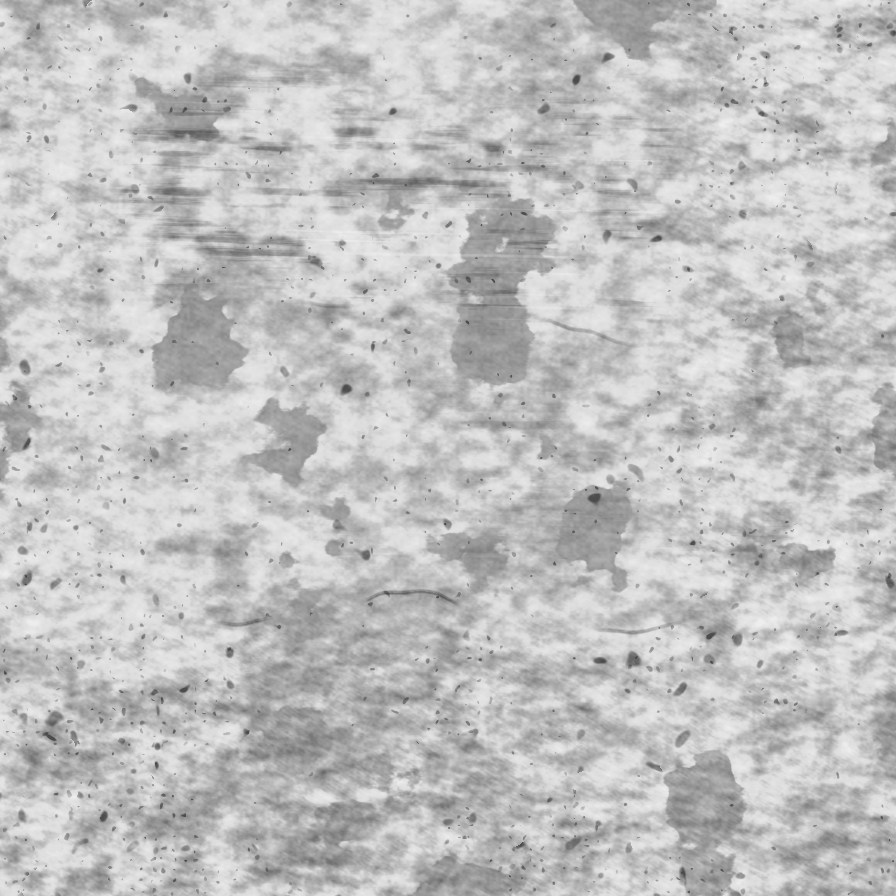
Reproduce this texture procedurally as a WebGL 1 fragment shader.

```glsl
precision highp float;
uniform vec2 u_resolution;

float hash(vec2 p) {
  return fract(sin(dot(p, vec2(127.1, 311.7))) * 43758.5453);
}

float noise(vec2 p) {
  vec2 cell = floor(p), f = fract(p);
  f = f * f * (3.0 - 2.0 * f);
  return mix(mix(hash(cell), hash(cell + vec2(1.0, 0.0)), f.x),
             mix(hash(cell + vec2(0.0, 1.0)), hash(cell + 1.0), f.x), f.y);
}

float fbm(vec2 p) {
  float sum = 0.0, amplitude = 0.53;
  for (int i = 0; i < 4; i++) {
    sum += amplitude * noise(p);
    p = p * 2.03 + 17.3;
    amplitude *= 0.5;
  }
  return sum;
}

float band(float low, float high, float soft, float x) {
  return smoothstep(low - soft, low + soft, x) * (1.0 - smoothstep(high - soft, high + soft, x));
}

// One ragged hole per cell, present with the given chance
float pits(vec2 p, float scale, float chance) {
  p = p * scale + 0.5 * (vec2(noise(p * scale * 1.7), noise(p * scale * 1.7 + 31.0)) - 0.5);
  vec2 cell = floor(p);
  vec2 centre = 0.3 + 0.4 * vec2(hash(cell + 3.1), hash(cell + 7.7));
  float radius = mix(0.08, 0.25, pow(hash(cell + 5.3), 2.0));
  float hole = 1.0 - smoothstep(radius * 0.6, radius + 0.07, length(fract(p) - centre));
  return hole * step(hash(cell + 11.9), chance) * mix(0.5, 1.0, hash(cell + 2.2));
}

// Height of the trowelled surface, drawn out along a falling diagonal
float surface(vec2 p) {
  return fbm(vec2(p.x * 0.88 - p.y * 0.47, p.x * 0.47 + p.y * 0.88) * vec2(38.0, 62.0));
}

void main() {
  vec2 p = gl_FragCoord.xy / u_resolution;
  float broad = fbm(p * vec2(3.0, 5.0) + 4.0);
  float blotch = fbm(p * vec2(20.0, 28.0) + 9.0);
  float fine = fbm(p * vec2(52.0, 72.0));

  // Zones of the wall, with wandering borders
  vec2 q = p + 0.12 * (vec2(broad, fbm(p * 7.0 + 2.0)) - 0.5);
  float lower = 1.0 - smoothstep(0.2, 0.34, q.y);
  float top = smoothstep(0.9, 0.97, q.y);
  float right = smoothstep(0.73, 0.79, q.x);
  float left = 1.0 - smoothstep(0.07, 0.14, q.x);
  float scraped = band(0.66, 0.9, 0.04, q.y) * band(0.11, 0.75, 0.03, q.x);
  float rough = max(lower, max(right, 0.5 * left));

  // Stained plaster
  float stain = 0.6 * blotch + 0.4 * broad + 0.07 * lower + 0.07 * top + 0.03 * left - 0.02 * right;
  float tone = 0.865 - 0.15 * smoothstep(0.43, 0.62, stain);
  tone -= 0.38 * (fine - 0.48) + 0.025 * lower;

  // Bare patches where the skim coat has come away
  vec2 away = p - vec2(0.67, 0.57);
  float bare = fbm(p * vec2(9.0, 8.0) + 23.0) + 0.17 * exp(-28.0 * dot(away, away));
  bare += 0.12 * (fine - 0.5);
  tone = mix(tone, 0.57 + 0.2 * (fine - 0.5), 0.8 * smoothstep(0.64, 0.67, bare));

  // Nearly level scrape marks, dark and light
  float tilt = p.y + 0.03 * p.x + 0.006 * noise(p * 5.0);
  float marks = fbm(vec2(p.x * 9.0, tilt * 130.0));
  float scratch = noise(vec2(p.x * 5.0 + 40.0, tilt * 210.0));
  float scrapeAmount = scraped + 0.3 * band(0.35, 0.6, 0.06, q.y) * smoothstep(0.45, 0.6, broad);
  tone -= scrapeAmount * 0.2 * smoothstep(0.46, 0.72, marks) * smoothstep(0.3, 0.6, blotch);
  tone += scrapeAmount * 0.08 * smoothstep(0.78, 0.95, scratch);

  // Raking light over the relief
  float slope = surface(p) - surface(p + vec2(-0.004, 0.005));
  tone += slope * mix(0.22, 0.55, rough);

  // Broken cracks with a shaded lip below
  for (int i = 0; i < 2; i++) {
    float k = float(i);
    float path = 0.65 - 0.35 * k + 0.16 * (fbm(vec2(p.x * 4.0, k * 9.0 + 3.0)) - 0.5);
    float drop = path - p.y;
    float present = band(0.12, 0.75, 0.03, p.x) * smoothstep(0.35, 0.6, noise(vec2(p.x * 11.0, k * 5.0)));
    float line = 1.0 - smoothstep(0.0008, 0.0035, abs(drop));
    float shade = step(0.0, drop) * exp(-45.0 * max(drop, 0.0));
    tone -= present * (0.2 * line + 0.08 * shade * smoothstep(0.35, 0.6, blotch));
  }

  // Pits, gathered in the rough zones
  float gather = smoothstep(0.38, 0.62, fbm(p * 8.0 + 51.0));
  float small = pits(p, 85.0, gather * (0.12 + 0.28 * rough + 0.12 * scraped));
  float large = pits(p + 0.37, 34.0, gather * (0.14 + 0.24 * rough));
  tone -= 0.3 * small + 0.36 * large;

  // Grain
  tone += 0.06 * (noise(p * 290.0) - 0.5);
  tone = min(tone, 0.86 + 0.35 * (tone - 0.86));
  gl_FragColor = vec4(vec3(clamp(tone, 0.3, 0.93)), 1.0);
}
```
